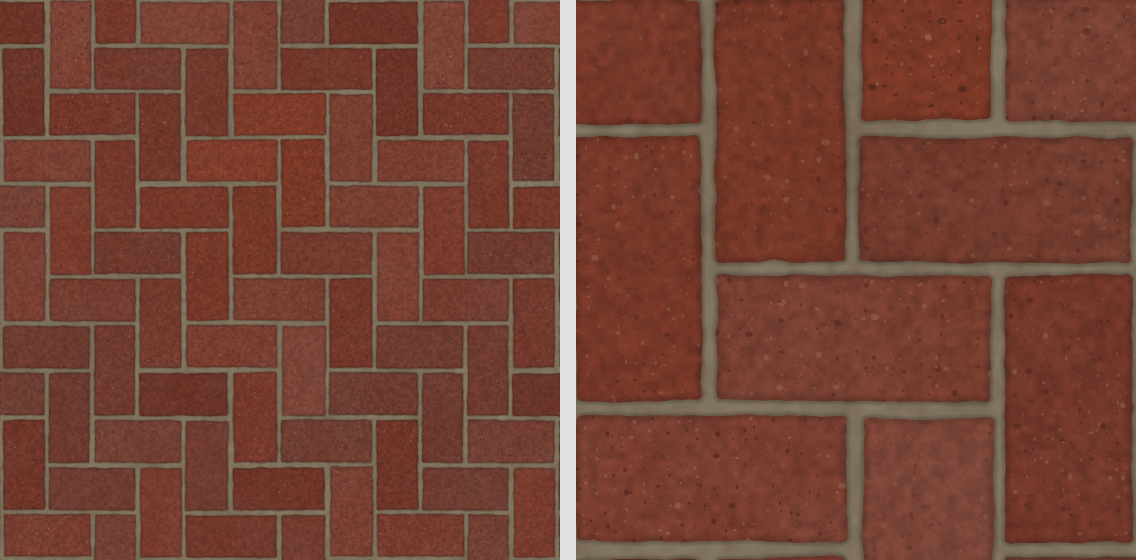
Left, the full canvas; right, a detail of the centre.
Write a WebGL 2 fragment shader that draws this texture.

```glsl
#version 300 es
precision highp float;
// Herringbone paving of worn red clay bricks with sandy, slightly uneven joints.
uniform vec2 u_resolution;
out vec4 fragColor;

#define CELLS 12.0        // half-brick cells across the canvas
#define TINT_PERIOD 8.0   // columns after which brick tints recur
#define JOINT 0.053       // half the joint width, in cells
#define CORNER 0.035      // brick corner radius
#define RAGGED 0.022      // unevenness of brick edges
#define GRAIN 0.16        // strength of the fine clay grain
#define SPECKS 0.42       // share of grid squares holding a speck
#define TAU 6.2831853

const vec3 CLAY_RED = vec3(0.448, 0.212, 0.162);
const vec3 CLAY_PINK = vec3(0.456, 0.262, 0.215);
const vec3 CLAY_ORANGE = vec3(0.495, 0.222, 0.145);
const vec3 MORTAR_DARK = vec3(0.445, 0.390, 0.315);
const vec3 MORTAR_LIGHT = vec3(0.535, 0.485, 0.400);
const vec3 GRIT_LIGHT = vec3(0.60, 0.43, 0.35);
const vec3 PORE_DARK = vec3(0.26, 0.12, 0.10);

vec3 hash3(vec2 p) {
    vec3 q = fract(vec3(p.xyx) * vec3(0.1031, 0.1030, 0.0973));
    q += dot(q, q.yxz + 33.33);
    return fract((q.xxy + q.yzz) * q.zyx);
}

float valueNoise(vec2 p) {
    vec2 i = floor(p), f = fract(p);
    f = f * f * (3.0 - 2.0 * f);
    float low = mix(hash3(i).x, hash3(i + vec2(1, 0)).x, f.x);
    float high = mix(hash3(i + vec2(0, 1)).x, hash3(i + vec2(1, 1)).x, f.x);
    return mix(low, high, f.y);
}

float layeredNoise(vec2 p) {
    float sum = 0.0, weight = 0.5;
    for (int i = 0; i < 4; i++) {
        sum += weight * valueNoise(p);
        p = mat2(1.6, 1.2, -1.2, 1.6) * p + 7.3;
        weight *= 0.5;
    }
    return sum / 0.9375;
}

float roundedBox(vec2 p, vec2 halfSize, float radius) {
    vec2 q = abs(p) - halfSize + radius;
    return length(max(q, 0.0)) + min(max(q.x, q.y), 0.0) - radius;
}

// Cellular specks: x is coverage, y chooses between grit and pore.
vec2 specks(vec2 p, float soft) {
    vec2 id = floor(p);
    vec3 rnd = hash3(id + 41.0), shape = hash3(id + 97.0);
    vec2 offset = fract(p) - mix(vec2(0.25), vec2(0.75), rnd.xy);
    offset.x *= 0.7 + 0.8 * shape.x;
    float radius = mix(0.06, 0.20, shape.y * shape.y);
    float cover = 1.0 - smoothstep(radius - soft, radius + soft, length(offset));
    return vec2(cover * step(rnd.z, SPECKS), shape.z);
}

// Lower-left corner and size of the brick that covers a cell.
vec4 herringbone(vec2 cell) {
    float phase = mod(cell.x - cell.y, 4.0);
    bool lying = phase < 1.5;
    vec2 size = lying ? vec2(2, 1) : vec2(1, 2);
    if (phase > 0.5 && phase < 2.5) cell -= lying ? vec2(1, 0) : vec2(0, 1);
    return vec4(cell, size);
}

vec3 brickColor(vec2 p, vec2 center, vec3 rnd, float inset, float pixel) {
    // Each brick has its own tint; a warm batch lies above the middle.
    vec2 away = (center - vec2(5.6, 8.0)) / 2.4;
    float scuff = layeredNoise(p * 1.7 + rnd.xy * 19.0);
    vec3 color = mix(CLAY_RED, CLAY_PINK, clamp(rnd.x * 0.9 + (scuff - 0.5) * 0.9, 0.0, 1.0));
    color = mix(color, CLAY_ORANGE, 0.8 * exp(-dot(away, away)) * (0.5 + 0.5 * rnd.z));
    color *= mix(0.92, 1.07, rnd.y);

    // Clay grain, then grit and pores at two sizes.
    color *= 1.0 + GRAIN * (layeredNoise(p * 16.0) - 0.5) * 2.0;
    for (float scale = 8.0; scale < 17.0; scale += 7.0) {
        vec2 speck = specks(p * scale + rnd.xy * 31.0, pixel * scale * 0.7);
        vec3 tone = speck.y > 0.5 ? GRIT_LIGHT : PORE_DARK;
        color = mix(color, tone, speck.x * mix(0.2, 0.55, rnd.z));
    }
    return color * mix(0.86, 1.0, smoothstep(0.0, 0.06, inset));
}

vec3 mortarColor(vec2 p, float gap) {
    float sand = layeredNoise(p * 11.0), stain = valueNoise(p * 1.3 + 5.0);
    vec3 color = mix(MORTAR_DARK, MORTAR_LIGHT, clamp(sand * 0.9 + stain * 0.5 - 0.15, 0.0, 1.0));
    return color * mix(0.80, 1.0, smoothstep(0.0, 0.04, gap));
}

void main() {
    vec2 p = gl_FragCoord.xy / u_resolution * CELLS;
    float pixel = CELLS / min(u_resolution.x, u_resolution.y);

    // Slow drift of the courses.
    vec2 drift = vec2(0.047 * cos(TAU * p.x / TINT_PERIOD) - 0.019,
                      0.047 - 0.031 * cos(TAU * p.y / CELLS));
    vec2 q = p - drift;
    vec4 brick = herringbone(floor(q));
    vec2 center = brick.xy + 0.5 * brick.zw;
    vec3 rnd = hash3(vec2(mod(brick.x, TINT_PERIOD), brick.y) + 13.0);

    // Small misplacement and tilt of each brick, with ragged edges.
    vec2 local = q - center - (rnd.yz - 0.5) * 0.035;
    local += (rnd.x - 0.5) * 0.018 * vec2(-local.y, local.x);
    float d = roundedBox(local, 0.5 * brick.zw - JOINT, CORNER);
    d += RAGGED * (layeredNoise(p * 5.0) - 0.5) * 2.0;

    float cover = 1.0 - smoothstep(-0.7 * pixel, 0.7 * pixel, d);
    vec3 color = mix(mortarColor(p, d), brickColor(p, center, rnd, -d, pixel), cover);
    fragColor = vec4(color, 1.0);
}
```
